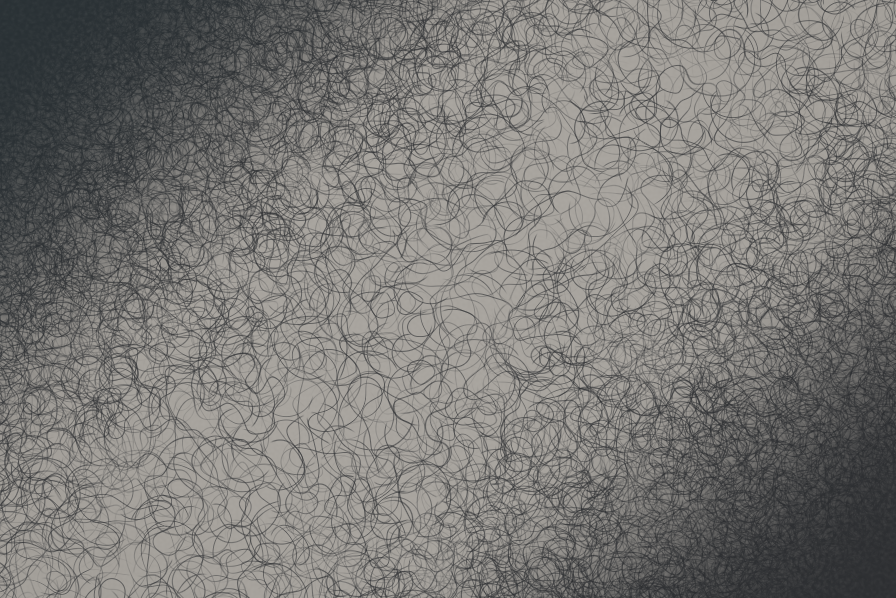
Write a Shadertoy shader that draws this texture.

```glsl
// Fine curling ink threads on warm grey paper, open along a diagonal band and
// tangled to near black in two opposite corners. Layers alternate contours of
// gradient noise with scattered arcs; distance from the band adds layers.

vec2 latticeGradient(vec2 cell) {
    uvec2 q = uvec2(ivec2(cell)) * uvec2(1597u, 3812u) + uvec2(7919u, 104u);
    uint h = (q.x ^ (q.y * 2654u + 977u)) * 668265u;
    h = (h ^ (h >> 15)) * 374761u;
    h ^= h >> 13;
    float angle = 6.28318 * float(h & 65535u) / 65536.0;
    return vec2(cos(angle), sin(angle));
}

// Gradient noise in x, its analytic slope in yz.
vec3 gradientNoise(vec2 p) {
    vec2 cell = floor(p), f = p - cell;
    vec2 u = f * f * f * (f * (f * 6.0 - 15.0) + 10.0);
    vec2 du = 30.0 * f * f * (f * (f - 2.0) + 1.0);
    vec2 ga = latticeGradient(cell);
    vec2 gb = latticeGradient(cell + vec2(1, 0));
    vec2 gc = latticeGradient(cell + vec2(0, 1));
    vec2 gd = latticeGradient(cell + vec2(1, 1));
    float a = dot(ga, f);
    float b = dot(gb, f - vec2(1, 0));
    float c = dot(gc, f - vec2(0, 1));
    float d = dot(gd, f - vec2(1, 1));
    float k = a - b - c + d;
    float value = a + u.x * (b - a) + u.y * (c - a) + u.x * u.y * k;
    vec2 slope = ga + u.x * (gb - ga) + u.y * (gc - ga) + u.x * u.y * (ga - gb - gc + gd)
               + du * (u.yx * k + vec2(b, c) - a);
    return vec3(value, slope);
}

mat2 rotation(float angle) {
    float c = cos(angle), s = sin(angle);
    return mat2(c, s, -s, c);
}

// Coverage of a hairline at a distance; keeps its weight when thinner than a pixel.
float hairline(float dist, float pixel) {
    float edge = max(pixel, 0.0012);
    return min(1.0, 0.0016 / edge) * clamp(1.0 - dist / edge, 0.0, 1.0);
}

// Long winding thread: a noise contour, lifted off where the slope flattens.
float windingThread(vec2 q, float scale, float level, float pixel) {
    vec3 n = gradientNoise(q * scale);
    float slope = length(n.yz);
    float dist = abs(n.x - level) / (max(slope, 0.5) * scale);
    return hairline(dist, pixel) * smoothstep(0.2, 0.55, slope);
}

// Open curls: one jittered arc per cell, nearest four cells.
float curls(vec2 q, float scale, float pixel) {
    vec2 g = q * scale, base = floor(g - 0.5);
    float cover = 0.0;
    for (int k = 0; k < 4; k++) {
        vec2 cell = base + vec2(k & 1, k >> 1);
        vec2 facing = latticeGradient(cell);
        vec2 v = g - cell - 0.5 - 0.28 * latticeGradient(cell + 57.0);
        float radius = 0.35 + 0.32 * fract(facing.x * 7.3);
        float r = length(v);
        float open = smoothstep(-0.5, -0.25, dot(v, facing) / max(r, 0.001));
        cover = max(cover, open * hairline(abs(r - radius) / scale, pixel));
    }
    return cover;
}

void mainImage(out vec4 fragColor, in vec2 fragCoord) {
    float pixel = 1.0 / iResolution.y;
    vec2 p = fragCoord * pixel;

    // Distance from the bright diagonal band, slightly clumped.
    float across = dot(p, vec2(-0.68, 0.73)) + 0.16;
    float away = abs(across) + 0.02 * gradientNoise(p * 6.0 + 40.0).x;

    vec3 paper = vec3(0.66, 0.645, 0.622) - 0.02 * smoothstep(0.3, 0.9, length(p - vec2(0.75, 0.5)));
    vec3 ink = mix(vec3(0.18, 0.187, 0.198), vec3(0.165, 0.195, 0.21), smoothstep(0.3, 0.9, across));

    // Soft wash that closes the gaps in the dark corners.
    float light = 1.0 - 0.97 * smoothstep(0.27, 0.83, away);

    // A shared bend keeps the arcs from being true circles.
    vec2 bend = 0.03 * vec2(gradientNoise(p * 7.0 + 11.0).x, gradientNoise(p * 7.0 + 71.0).x);

    // Thread layers: the first few everywhere, finer ones further from the band.
    for (int i = 0; i < 44; i++) {
        float id = float(i);
        float start = 0.72 * pow(max(id - 8.0, 0.0) / 35.0, 0.75);
        if (i > 8 && away < start - 0.12) break;

        vec2 q = rotation(2.4 * id) * (p + bend * sin(id * 2.3)) + vec2(1.73, 2.91) * id;
        float patches = gradientNoise(q * 8.0 + 90.0).x;
        float shown = i < 9 ? 1.0 : smoothstep(-0.06, 0.06, away - start + 0.08 * patches);
        float pressure = mix(0.16, 0.64, smoothstep(-0.35, 0.35, patches));
        float cover = (i & 1) == 0
            ? windingThread(q, 12.0 + 0.45 * id, 0.14 * sin(id * 4.7), pixel)
            : curls(q, 9.5 + 0.4 * id, pixel);
        light *= 1.0 - shown * pressure * cover;
    }

    // Pale flecks of bare paper between the tangles, and paper grain.
    float fleck = gradientNoise(rotation(0.6) * p * 140.0).x;
    float flecked = smoothstep(0.3, 0.55, away) * (1.0 - 0.7 * smoothstep(0.6, 0.9, away));
    light = clamp(light + 0.14 * flecked * fleck, 0.0, 1.0);
    float grain = 0.012 * gradientNoise(p * 160.0 + 300.0).x;

    fragColor = vec4(mix(ink, paper, light) + grain, 1.0);
}
```
